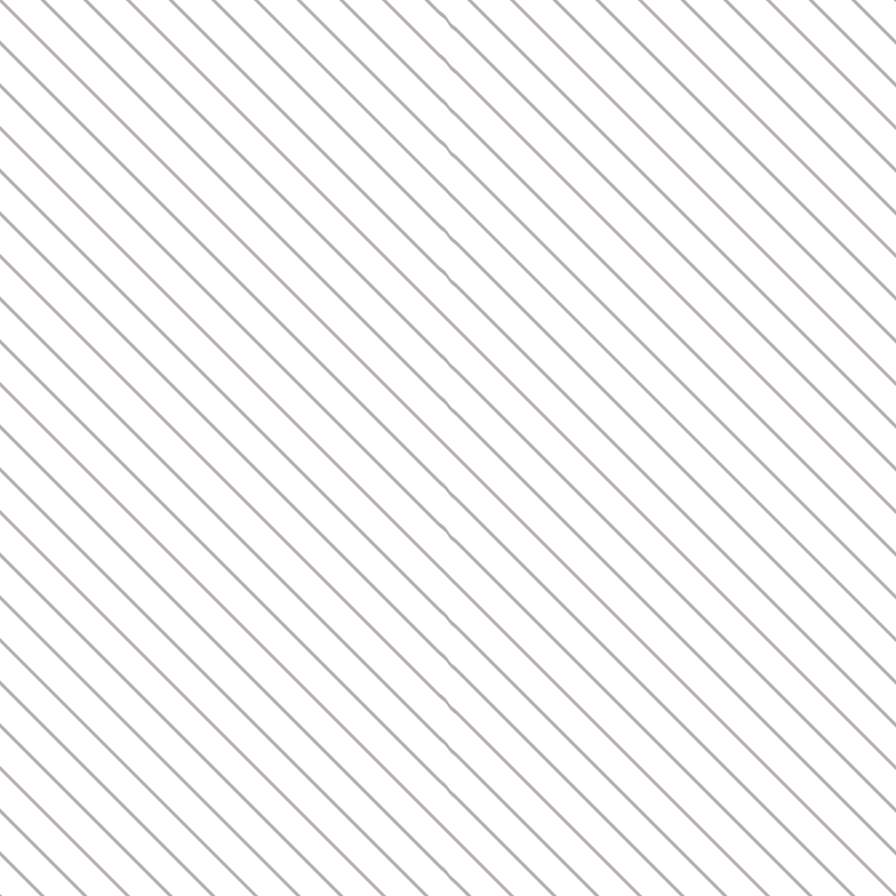
Reproduce this pattern procedurally as a Shadertoy shader.

```glsl
// Thin warm-grey diagonal pinstripes on white, falling to the right, tiling seamlessly.

const float STRIPES = 21.0;         // whole repeats across and down
const float HALF_WIDTH = 0.00182;   // half the stripe thickness, in canvas units
const vec3 PAPER = vec3(1.0);
const vec3 INK = vec3(0.715, 0.685, 0.695);

float hash(float n) {
    return fract(sin(n * 12.9898 + 4.1) * 43758.5);
}

// Small local sideways slip of a stripe where it crosses a vertical join
float joinSlip(float x, float joinX, float reach, float amount) {
    float s = (x - joinX) / reach;
    return amount * s * exp(-s * s);
}

// Signed perpendicular distance to the nearest 45 degree stripe
float stripeDistance(float diagonal, float count) {
    float cell = fract(diagonal * count + 0.5) - 0.5;
    return cell / (count * sqrt(2.0));
}

// Antialiased coverage of a band around zero distance
float bandCoverage(float dist, float halfWidth, float pixel) {
    return clamp((halfWidth - abs(dist)) / pixel + 0.5, 0.0, 1.0);
}

void mainImage(out vec4 fragColor, in vec2 fragCoord) {
    vec2 uv = fragCoord / iResolution.xy;
    float pixel = 1.0 / min(iResolution.x, iResolution.y);

    // The stripe index wraps, so each stripe keeps its variation across edges
    float diagonal = uv.x + uv.y;
    float id = mod(floor(diagonal * STRIPES + 0.5), STRIPES);

    // Slight unevenness at the middle join, different for each stripe
    diagonal += joinSlip(uv.x, 0.5, 0.005, 0.003 * hash(id));

    // Faint shift between cooler and warmer grey
    vec3 ink = INK + vec3(0.012, -0.004, 0.0) * (hash(id + 37.0) - 0.5);

    float stripe = bandCoverage(stripeDistance(diagonal, STRIPES), HALF_WIDTH, pixel);
    fragColor = vec4(mix(PAPER, ink, stripe), 1.0);
}
```
